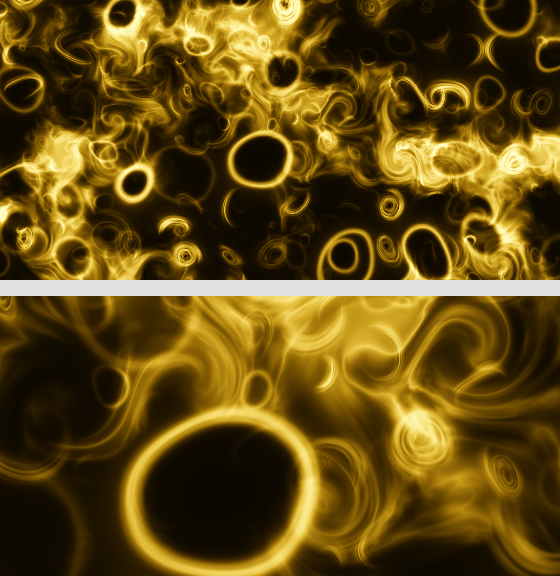
Top, the full canvas; bottom, a detail of the centre.
Write a Shadertoy shader that draws this background.

```glsl
// Golden smoke with glowing rings, hairy crescents and curling spirals on black.
const float TAU = 6.2831853;

float hash(vec2 p) {
    return fract(sin(dot(p, vec2(127.1, 311.7))) * 43758.5453);
}

mat2 rotation(float angle) {
    float c = cos(angle), s = sin(angle);
    return mat2(c, s, -s, c);
}

float noise(vec2 p) {
    vec2 i = floor(p), f = fract(p);
    f = f * f * (3.0 - 2.0 * f);
    return mix(mix(hash(i), hash(i + vec2(1, 0)), f.x),
               mix(hash(i + vec2(0, 1)), hash(i + vec2(1, 1)), f.x), f.y);
}

float fbm(vec2 p) {
    float sum = 0.0, amp = 0.53;
    for (int i = 0; i < 4; i++) {
        sum += amp * noise(p);
        p = rotation(0.6) * p * 2.03 + 7.1;
        amp *= 0.5;
    }
    return sum;
}

// Twists the plane around one scattered vortex per unit cell
vec2 swirl(vec2 p) {
    vec2 shift = vec2(0);
    for (int y = -1; y <= 1; y++)
    for (int x = -1; x <= 1; x++) {
        vec2 id = floor(p) + vec2(x, y);
        vec2 q = p - id - 0.2 - 0.6 * vec2(hash(id + 3.7), hash(id + 9.2));
        float turn = 8.0 * (hash(id + 5.1) - 0.5) * exp(-7.0 * dot(q, q));
        shift += rotation(turn) * q - q;
    }
    return p + shift;
}

// One ring, crescent or spiral per unit cell: x is light, y is clear space inside rings
vec2 filaments(vec2 p, float seed, float ringShare) {
    float light = 0.0, hollow = 0.0;
    for (int y = -1; y <= 1; y++)
    for (int x = -1; x <= 1; x++) {
        vec2 id = floor(p) + vec2(x, y), key = id + seed;
        vec4 h = vec4(hash(key), hash(key + 17.3), hash(key + 31.9), hash(key + 53.7));
        vec2 q = p - id - 0.2 - 0.6 * h.xy;
        float reach = 1.0 - smoothstep(0.7, 1.15, length(q));
        if (reach <= 0.0) continue;

        q = rotation(TAU * h.z) * q;
        q.y *= (1.0 + 0.5 * h.w * h.w) * (h.x > 0.5 ? 1.0 : -1.0);
        float kind = hash(key + 71.3), level = hash(key + 88.1);
        bool ring = kind < ringShare, spiral = kind > 0.78;
        float radius = mix(0.19, 0.4, hash(key + 97.9));
        float len = length(q), a = fract(atan(q.y, q.x) / TAU + 1.0);
        float span = ring ? 1.0 : spiral ? 2.4 : mix(0.45, 0.9, h.w);
        float shrink = ring ? 0.0 : spiral ? 0.75 : 0.35;
        float hair = noise(vec2(len * 55.0, abs(a - 0.5) * 7.0) + key * 3.0);
        float streak = ring ? 0.7 + 0.6 * hair : 0.1 + 1.8 * hair;

        float glow = 0.0;
        for (int n = 0; n < 3; n++) {
            float s = a + float(n);
            if (s > span) break;
            float d = len - radius * exp(-shrink * s);
            float fade = ring ? 1.0 : smoothstep(0.0, 0.2, s) * (1.0 - smoothstep(span * 0.45, span, s));
            float width = ring ? 0.042 : 0.02 + 0.045 * fade;
            float halo = exp(-abs(d) / (d < 0.0 ? 0.05 : 0.13));
            glow += fade * (1.35 * streak * exp(-d * d / (width * width)) + 0.4 * halo);
        }
        light += glow * reach * (0.15 + 1.4 * level * level);
        if (ring) hollow = max(hollow, 1.0 - smoothstep(radius * 0.65, radius, len));
    }
    return vec2(light, hollow);
}

// Dark brown through gold to pale yellow
vec3 goldRamp(float t) {
    return vec3(1.0 - pow(1.0 - t, 1.6), t, 0.8 * t * t * t * t);
}

void mainImage(out vec4 fragColor, in vec2 fragCoord) {
    vec2 p = fragCoord / iResolution.y;
    vec2 bend = vec2(noise(p * 7.0), noise(p * 7.0 + 41.0)) - 0.5;
    vec2 twisted = swirl(p * 6.0 + 2.0) / 6.0;

    // Smoke clusters and their thin wisps
    float body = smoothstep(0.43, 0.84, fbm(mix(p, twisted, 0.6) * 4.6 + 13.0));
    float fold = fbm(twisted * 14.0 + bend * 0.8);
    float wisp = pow(max(0.0, 1.0 - abs(4.0 * fold - 2.0)), 2.0);
    float smoke = body * (0.4 + 1.3 * wisp) + 1.5 * body * body * fold;

    // Large, middle and small filaments
    vec2 large = filaments(p * 3.6 + bend * 0.12, 4.0, 0.5);
    vec2 middle = filaments(p * 5.3 + bend * 0.3, 29.0, 0.25);
    vec2 small = filaments(mix(p, twisted, 0.15) * 10.5 + bend * 0.6, 63.0, 0.12);

    smoke *= 1.0 - 0.8 * max(large.y, 0.6 * middle.y);
    float light = 0.035 + smoke + 0.9 * large.x + 0.5 * middle.x;
    light += small.x * (0.06 + 0.9 * body);

    // Steep response: deep shadows, hot cores
    light = 0.025 + 0.8 * pow(light, 1.5);
    fragColor = vec4(goldRamp(1.0 - exp(-light)), 1.0);
}
```
